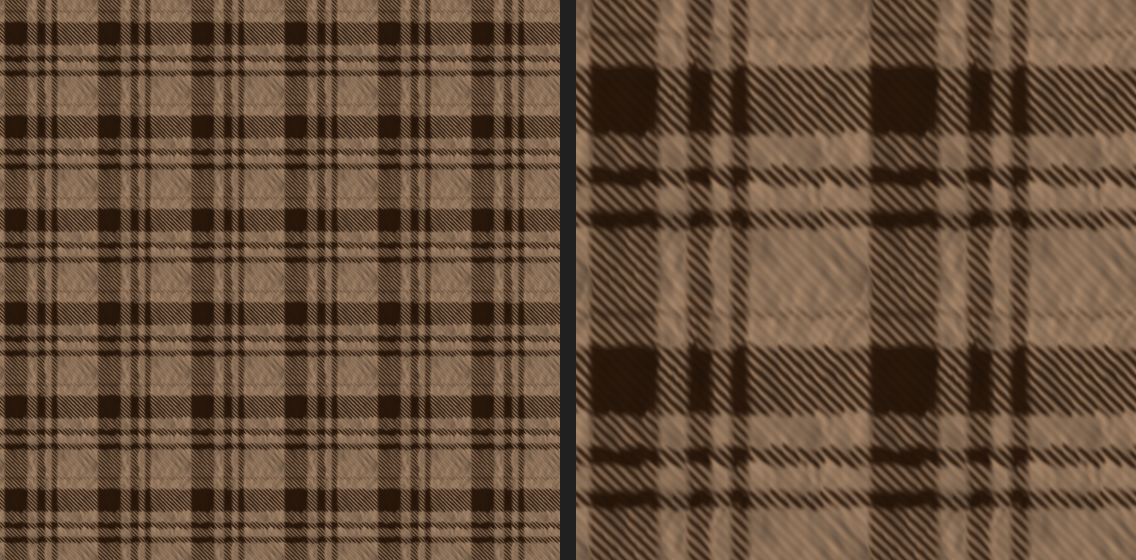
Left, the full canvas; right, a detail of the centre.
A three.js fragment shader for this texture:

```glsl
// Brushed brown tartan flannel: six by six checks of twill-woven dark and light bands.
varying vec2 vUv;

const float TAU = 6.2831853;

float hash(vec2 p) {
  vec3 q = fract(vec3(p.xyx) * 0.1031);
  q += dot(q, q.yzx + 33.33);
  return fract((q.x + q.y) * q.z);
}

// Value noise that wraps after "period" cells
float noise(vec2 p, vec2 period) {
  vec2 i = floor(p);
  vec2 f = fract(p);
  f = f * f * (3.0 - 2.0 * f);
  vec2 a = mod(i, period);
  vec2 b = mod(i + 1.0, period);
  return mix(mix(hash(a), hash(vec2(b.x, a.y)), f.x),
             mix(hash(vec2(a.x, b.y)), hash(b), f.x), f.y);
}

// Soft-edged stripe between two positions
float band(float x, float start, float end) {
  float soft = 0.018;
  return smoothstep(start - soft, start + soft, x)
       * (1.0 - smoothstep(end - soft, end + soft, x));
}

// Dark yarns running down the cloth
float warpYarn(float x) {
  x = fract(x);
  return band(x, 0.053, 0.295) + band(x, 0.400, 0.485) + band(x, 0.555, 0.617);
}

// Dark yarns running across the cloth, with one faint line
float weftYarn(float y) {
  y = fract(y);
  return band(y, 0.245, 0.480) + band(y, 0.600, 0.665) + band(y, 0.755, 0.815)
       + 0.35 * band(y, 0.115, 0.140);
}

void main() {
  // One unit per check, measured from the top left
  vec2 p = vec2(vUv.x, 1.0 - vUv.y) * 6.0;

  // Brushed nap: steep hairs, bent by a slow swirl
  float swirl = noise(p * 4.0, vec2(4.0)) - 0.5;
  vec2 bent = p + vec2(0.12 * swirl, 0.0);
  float longHair = noise(vec2(30.0 * bent.x - 15.0 * bent.y, 9.0 * bent.y), vec2(15.0, 9.0));
  float fineHair = noise(vec2(44.0 * bent.x, 16.0 * bent.y) + 0.5, vec2(44.0, 16.0));
  float nap = 0.55 * longHair + 0.45 * fineHair - 0.5;

  // Hairs drag the stripe edges
  float warp = warpYarn(p.x + 0.018 * nap);
  float weft = weftYarn(p.y + 0.050 * nap);

  // Diagonal twill decides which yarn lies on top
  float rib = sin(TAU * 24.0 * (p.x - p.y) + 1.6 * nap);
  float warpOnTop = 0.5 + 0.34 * rib;
  float darkness = clamp(mix(weft, warp, warpOnTop), 0.0, 1.0);

  vec3 lightYarn = vec3(0.535, 0.430, 0.338);
  vec3 darkYarn = vec3(0.150, 0.085, 0.038);
  vec3 color = mix(lightYarn, darkYarn, darkness);

  // Rib relief, hair shading and slight unevenness
  color *= 1.0 + 0.045 * rib;
  color *= 1.0 + nap * mix(0.46, 0.25, darkness) + 0.08 * swirl;

  gl_FragColor = vec4(color, 1.0);
}
```
